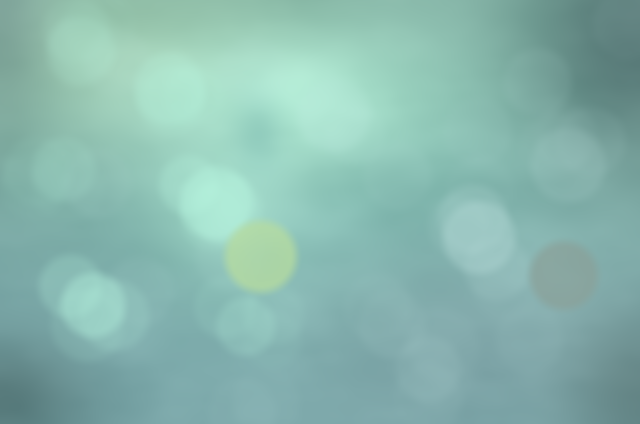
Give the GLSL for this background, as a WebGL 2 fragment shader.

```glsl
#version 300 es
precision highp float;
// Defocused lights over a teal haze: broad gaussian glows and drifting cloud
// noise form the backdrop, then clusters of translucent soft discs are
// scattered around a few anchors, with one yellow and one rose accent.

uniform vec2 u_resolution;
out vec4 fragColor;

// Colours
const vec3 LOWER_HAZE = vec3(0.49, 0.66, 0.67);
const vec3 UPPER_HAZE = vec3(0.53, 0.71, 0.66);
const vec3 TEAL       = vec3(0.50, 0.74, 0.70);
const vec3 MINT       = vec3(0.69, 0.92, 0.83);
const vec3 SAGE       = vec3(0.63, 0.80, 0.69);
const vec3 MAUVE      = vec3(0.53, 0.65, 0.67);
const vec3 SHADOW     = vec3(0.34, 0.46, 0.46);
const vec3 DISC_MINT  = vec3(0.73, 0.98, 0.89);
const vec3 DISC_ICE   = vec3(0.74, 0.88, 0.87);
const vec3 YELLOW     = vec3(0.71, 0.86, 0.63);
const vec3 ROSE       = vec3(0.54, 0.63, 0.60);

// Sizes are in canvas heights
const float DISC_RADIUS   = 0.080;
const float DISC_SOFTNESS = 0.016;
const float CLUSTER_SPREAD = 0.075;
const float CLOUD_DEPTH   = 0.07;
const int   DISCS_PER_CLUSTER = 4;
const int   FAINT_DISCS   = 22;
const float FAINT_OPACITY = 0.09;

// Cluster anchors: x, y, opacity
const int CLUSTERS = 10;
const vec3 ANCHORS[CLUSTERS] = vec3[](
    vec3(0.22, 0.28, 0.34), vec3(0.51, 0.52, 0.36), vec3(1.13, 0.44, 0.32),
    vec3(0.58, 0.23, 0.18), vec3(0.15, 0.60, 0.12), vec3(1.34, 0.61, 0.14),
    vec3(1.01, 0.13, 0.09), vec3(0.40, 0.79, 0.20), vec3(0.19, 0.88, 0.13),
    vec3(0.79, 0.73, 0.16));

float hash(vec2 p) {
    return fract(sin(dot(p, vec2(127.1, 311.7))) * 43758.5453);
}

vec2 hash2(vec2 p) {
    return vec2(hash(p), hash(p + 17.3));
}

float noise(vec2 p) {
    vec2 i = floor(p), f = fract(p);
    f = f * f * f * (f * (f * 6.0 - 15.0) + 10.0);
    return mix(mix(hash(i), hash(i + vec2(1, 0)), f.x),
               mix(hash(i + vec2(0, 1)), hash(i + vec2(1, 1)), f.x), f.y);
}

// Horizontally smeared clouds, centred on zero
float clouds(vec2 p) {
    float sum = 0.0, amp = 0.5;
    vec2 q = p * vec2(3.0, 5.0);
    for (int i = 0; i < 4; i++) {
        sum += amp * (noise(q) - 0.5);
        q = mat2(0.98, 0.20, -0.20, 0.98) * q * 1.9 + 7.7;
        amp *= 0.5;
    }
    return sum;
}

float glow(vec2 p, vec2 center, vec2 size) {
    vec2 d = (p - center) / size;
    return exp(-dot(d, d));
}

// Soft disc with a slightly fainter middle
float disc(vec2 p, vec2 center, float radius) {
    float d = length(p - center);
    float body = 1.0 - smoothstep(-DISC_SOFTNESS, DISC_SOFTNESS, d - radius);
    return body * mix(0.88, 1.0, smoothstep(0.0, radius, d));
}

vec3 backdrop(vec2 p, float width) {
    vec3 c = mix(LOWER_HAZE, UPPER_HAZE, smoothstep(0.1, 0.9, p.y));
    c = mix(c, TEAL, 0.75 * glow(p, vec2(0.80, 0.54), vec2(0.60, 0.35)));
    c = mix(c, SAGE, 0.80 * glow(p, vec2(0.32, 0.90), vec2(0.50, 0.24)));
    c = mix(c, MINT, 0.85 * glow(p, vec2(0.72, 0.76), vec2(0.36, 0.18)));
    c = mix(c, MINT, 0.55 * glow(p, vec2(0.52, 0.52), vec2(0.16, 0.16)));
    c = mix(c, TEAL, 0.50 * glow(p, vec2(0.61, 0.68), vec2(0.06, 0.10)));
    c = mix(c, MAUVE, 0.50 * glow(p, vec2(1.10, 0.20), vec2(0.40, 0.25)));
    // Darkened corners
    c = mix(c, SHADOW, 0.85 * glow(p, vec2(width, 0.92), vec2(0.24, 0.32)));
    c = mix(c, SHADOW, 0.75 * glow(p, vec2(width, 0.08), vec2(0.18, 0.20)));
    c = mix(c, SHADOW, 0.70 * glow(p, vec2(0.0, 0.06), vec2(0.20, 0.14)));
    c = mix(c, SHADOW, 0.50 * glow(p, vec2(0.0, 1.0), vec2(0.12, 0.30)));
    return c + CLOUD_DEPTH * 2.0 * clouds(p) * vec3(1.0, 0.95, 0.92);
}

void main() {
    vec2 p = gl_FragCoord.xy / u_resolution.y;
    float width = u_resolution.x / u_resolution.y;
    vec3 color = backdrop(p, width);

    // Faint discs everywhere
    for (int i = 0; i < FAINT_DISCS; i++) {
        vec2 id = vec2(float(i), 3.7);
        vec2 center = hash2(id) * vec2(width, 1.0);
        float opacity = FAINT_OPACITY * hash(id + 5.1);
        color = mix(color, DISC_ICE, opacity * disc(p, center, DISC_RADIUS));
    }
    // Overlapping discs around each anchor
    for (int k = 0; k < CLUSTERS; k++) {
        vec3 anchor = ANCHORS[k];
        vec3 tint = mix(DISC_MINT, DISC_ICE, smoothstep(0.5, 1.0, anchor.x));
        for (int j = 0; j < DISCS_PER_CLUSTER; j++) {
            vec2 id = vec2(float(k) + 0.5, float(j) * 2.3);
            vec2 offset = (hash2(id) - 0.5) * 2.0 * CLUSTER_SPREAD * min(float(j), 1.0);
            float radius = DISC_RADIUS * mix(0.85, 1.1, hash(id + 9.2));
            float opacity = anchor.z / (1.0 + 0.7 * float(j));
            color = mix(color, tint, opacity * disc(p, anchor.xy + offset, radius));
        }
    }
    // Coloured accents
    color = mix(color, YELLOW, 0.80 * disc(p, vec2(0.615, 0.395), DISC_RADIUS * 1.05));
    color = mix(color, ROSE, 0.75 * disc(p, vec2(1.33, 0.35), DISC_RADIUS));

    fragColor = vec4(clamp(color, 0.0, 1.0), 1.0);
}
```
